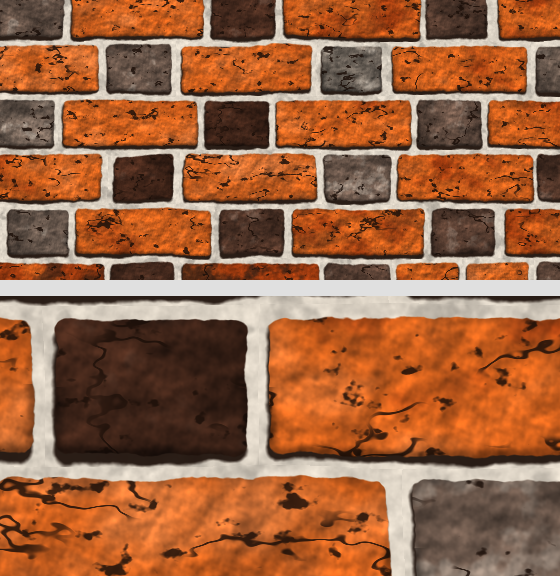
Top: the whole. Bottom: its middle third, enlarged.
This texture is drawn by a Shadertoy shader. Its source:

```glsl
// Weathered brick wall: long orange stretchers alternating with short dark headers in pale mortar.

// Layout, in units of the canvas height
const float ROW_PITCH = 0.194;
const float TOP_ROW = 0.052;         // centre of the top row, measured from the top
const float PERIOD = 0.763;          // one header plus one stretcher
const float HEADER_HALF = 0.112;
const float STRETCHER_HALF = 0.237;
const float BRICK_HALF_HEIGHT = 0.081;
const float JOINT = 0.0325;
const float CORNER = 0.014;
const float EDGE_WOBBLE = 0.010;
const float SHADOW_DROP = 0.010;
const float FIRST_HEADER[6] = float[6](0.112, 0.497, 0.083, 0.513, 0.134, 0.508);

// Three bricks per row: header greyness and stretcher paleness
const vec3 GREYNESS[6] = vec3[6](vec3(.6, .1, .3), vec3(.6, 1., .7), vec3(.75, .05, .5),
                                 vec3(.05, .6, .2), vec3(.7, .2, .3), vec3(.1, .35, .4));
const vec3 PALENESS[6] = vec3[6](vec3(.6, .35, .3), vec3(.85, .7, .6), vec3(.65, .55, .4),
                                 vec3(.5, .85, .4), vec3(.55, .25, .4), vec3(.1, 0., .6));

const vec3 MORTAR = vec3(0.93, 0.89, 0.83);
const vec3 BURNT = vec3(0.62, 0.23, 0.06);
const vec3 ORANGE = vec3(0.84, 0.39, 0.12);
const vec3 PALE = vec3(0.88, 0.49, 0.25);
const vec3 BROWN = vec3(0.26, 0.14, 0.09);
const vec3 GREY = vec3(0.47, 0.43, 0.39);
const vec3 SOOT = vec3(0.11, 0.06, 0.035);

float hash(vec2 p) {
    return fract(sin(dot(p, vec2(127.1, 311.7))) * 43758.5453);
}

float noise(vec2 p) {
    vec2 i = floor(p), f = fract(p);
    f = f * f * (3.0 - 2.0 * f);
    return mix(mix(hash(i), hash(i + vec2(1, 0)), f.x),
               mix(hash(i + vec2(0, 1)), hash(i + vec2(1, 1)), f.x), f.y);
}

float fbm(vec2 p) {
    float sum = 0.0, amp = 0.53;
    for (int i = 0; i < 4; i++) {
        sum += amp * noise(p);
        p = mat2(1.6, 1.2, -1.2, 1.6) * p + 3.7;
        amp *= 0.5;
    }
    return sum;
}

float roundedBox(vec2 p, vec2 halfSize) {
    vec2 d = abs(p) - halfSize + CORNER;
    return length(max(d, 0.0)) + min(max(d.x, d.y), 0.0) - CORNER;
}

void mainImage(out vec4 fragColor, in vec2 fragCoord) {
    vec2 p = fragCoord / iResolution.y;
    float aa = 1.0 / iResolution.y;
    vec2 w = p + 0.010 * (vec2(noise(p * 7.0), noise(p * 7.0 + 31.0)) - 0.5);

    // Row and brick under this point
    float rowPos = (1.0 - w.y - TOP_ROW) / ROW_PITCH;
    float row = clamp(round(rowPos), 0.0, 5.0);
    int r = int(row);
    float s = (w.x - FIRST_HEADER[r]) / PERIOD;
    float fromHeader = (s - round(s)) * PERIOD;
    bool isHeader = abs(fromHeader) < HEADER_HALF + 0.5 * JOINT;
    float column = isHeader ? round(s) : floor(s) + mod(row, 2.0);
    int k = int(clamp(column, 0.0, 2.0));
    vec2 q = vec2(isHeader ? fromHeader : (fract(s) - 0.5) * PERIOD, (row - rowPos) * ROW_PITCH);
    float halfWidth = isHeader ? HEADER_HALF : STRETCHER_HALF;
    vec2 id = vec2(column * 2.0 + float(isHeader), row);

    // The last stretcher of the lowest row is laid as two short bricks
    if (!isHeader && r == 5 && k == 2) {
        id.x += 20.0 * step(0.0, q.x);
        q.x = abs(q.x) - 0.5 * (STRETCHER_HALF + 0.5 * JOINT);
        halfWidth = 0.5 * (STRETCHER_HALF - 0.5 * JOINT);
    }

    // Slightly uneven size, tilt and outline of each brick
    float luck = hash(id + 4.3);
    q += (vec2(hash(id + 1.7), hash(id + 8.1)) - 0.5) * vec2(0.010, 0.005);
    q.y += q.x * (luck - 0.5) * 0.03;
    vec2 halfSize = vec2(halfWidth + (luck - 0.5) * 0.012, BRICK_HALF_HEIGHT);
    float rough = EDGE_WOBBLE * (fbm(p * 38.0) - 0.5);
    float d = roundedBox(q, halfSize) + rough;
    float dShadow = roundedBox(q + vec2(0.002, SHADOW_DROP * (0.4 + noise(p * 14.0))), halfSize) + rough;

    // Surface relief, lit from above
    vec2 g = p + id * 5.3;
    float mottle = fbm(g * vec2(9.0, 13.0));
    float grain = fbm(g * 60.0);
    float relief = fbm(g * 32.0) - fbm((g + vec2(-0.003, 0.006)) * 32.0);

    // Mortar with grain and the shadow under each brick
    vec3 color = MORTAR * (0.92 + 0.22 * (grain - 0.4) + 0.25 * relief);
    color *= 1.0 - 0.16 * smoothstep(0.58, 0.75, fbm(p * 22.0));
    color = mix(color, SOOT, 0.93 * (1.0 - smoothstep(-0.002, 0.003 + aa, dShadow)));

    // Brick body
    vec3 brick;
    if (isHeader) {
        float grey = GREYNESS[r][k];
        brick = mix(BROWN, GREY, grey) * (0.45 + 1.05 * mottle + 0.4 * (grain - 0.5));
        float bloom = smoothstep(0.53, 0.72, fbm(g * 26.0)) * smoothstep(0.35, 0.65, mottle);
        brick = mix(brick, vec3(0.74, 0.70, 0.65), bloom * (0.08 + 0.55 * grey));
    } else {
        float tone = PALENESS[r][k];
        float t = tone + 1.5 * (mottle - 0.5);
        brick = mix(BURNT, ORANGE, smoothstep(-0.1, 0.5, t));
        brick = mix(brick, PALE, 0.8 * smoothstep(0.5, 1.2, t));
        brick *= 0.98 + 0.35 * (grain - 0.5);
        float stain = smoothstep(0.46, 0.68, fbm(g * vec2(16.0, 20.0) + 9.0));
        brick = mix(brick, SOOT * 2.2, stain * mix(0.85, 0.22, smoothstep(0.0, 0.35, tone)));
    }
    brick *= 1.0 + 1.3 * relief;

    // Pits and broken cracks
    float pits = smoothstep(0.66, 0.76, fbm(g * vec2(36.0, 50.0) + 17.0));
    float ridge = abs(fbm(g * vec2(8.0, 17.0) + 41.0) - 0.5);
    float cracks = (1.0 - smoothstep(0.006, 0.020, ridge)) * smoothstep(0.5, 0.68, noise(g * 15.0 + 5.0));
    brick = mix(brick, SOOT, 0.85 * max(pits, cracks));

    // Worn rim, darker along the lower edge
    float rim = 1.0 - smoothstep(0.0, 0.014, -d);
    brick *= 1.0 - rim * (q.y < 0.0 ? 0.38 : 0.12);

    color = mix(brick, color, smoothstep(-aa, aa, d));
    fragColor = vec4(clamp(color, 0.0, 1.0), 1.0);
}
```
